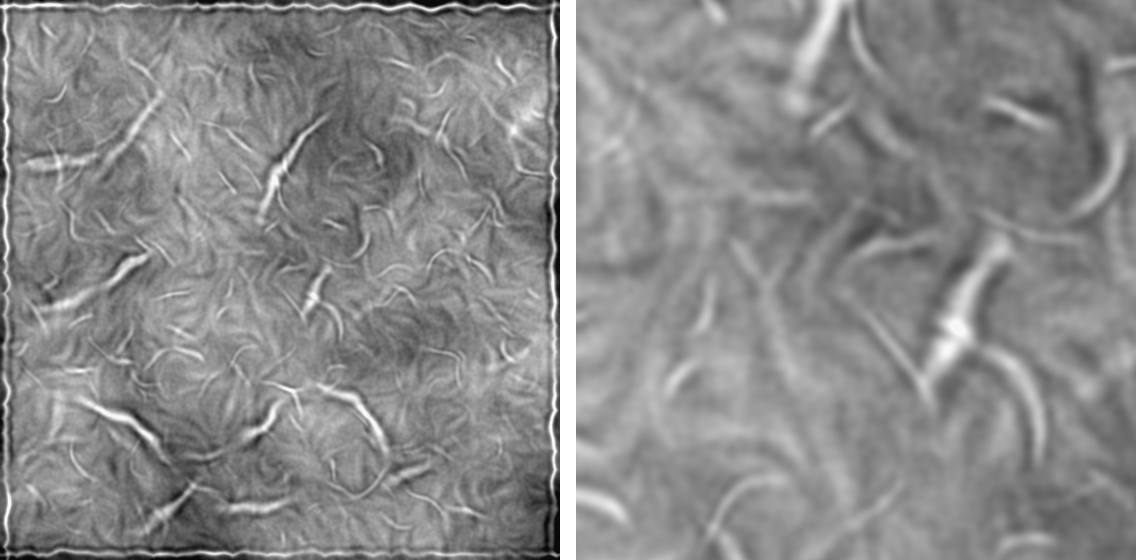
Left, the full canvas; right, a detail of the centre.
This texture is drawn by a WebGL 1 fragment shader. Its source:

```glsl
precision highp float;
// Grey embossed texture: fine flowing streaks, scattered bright curved ridges, wavy rim.
uniform vec2 u_resolution;

#define BASE_GREY 0.525
#define CLOUD_CONTRAST 0.34
#define STREAK_FREQ 62.0
#define STREAK_CONTRAST 0.44
#define STREAK_STEP 0.0036
#define GRAIN_CONTRAST 0.07
#define SMALL_RIDGES 13.0
#define LARGE_RIDGES 5.0
#define RIDGE_CONTRAST 0.45
#define RIM_INSET 0.0115
#define RIM_BRIGHT 0.36
#define RIM_DARK 0.34

vec2 hash2(vec2 p) {
  p = vec2(dot(p, vec2(127.1, 311.7)), dot(p, vec2(269.5, 183.3)));
  return fract(sin(p) * 43758.545);
}

float cornerSlope(vec2 cell, vec2 f, vec2 corner) {
  return dot(hash2(cell + corner) * 2.0 - 1.0, f - corner);
}

float gradientNoise(vec2 p) {
  vec2 i = floor(p), f = fract(p);
  vec2 u = f * f * f * (f * (f * 6.0 - 15.0) + 10.0);
  float low = mix(cornerSlope(i, f, vec2(0.0)), cornerSlope(i, f, vec2(1.0, 0.0)), u.x);
  float high = mix(cornerSlope(i, f, vec2(0.0, 1.0)), cornerSlope(i, f, vec2(1.0)), u.x);
  return mix(low, high, u.y);
}

vec2 flowDirection(vec2 p) {
  float angle = 1.9 + 4.0 * gradientNoise(p * 6.0 + 3.7) + 3.0 * gradientNoise(p * 13.0);
  return vec2(cos(angle), sin(angle));
}

// Noise averaged along the flow, which draws it out into curved streaks
float streaks(vec2 p) {
  float sum = gradientNoise(p * STREAK_FREQ);
  vec2 ahead = p, behind = p;
  for (int i = 0; i < 4; i++) {
    ahead += flowDirection(ahead) * STREAK_STEP;
    behind -= flowDirection(behind) * STREAK_STEP;
    sum += gradientNoise(ahead * STREAK_FREQ) + gradientNoise(behind * STREAK_FREQ);
  }
  return sum / 9.0;
}

// Bent stroke: bright crest, dark flanks, tapering ends
float ridge(vec2 d, float angle, float halfLength, float width, float bend) {
  float c = cos(angle), s = sin(angle);
  d = vec2(c * d.x + s * d.y, c * d.y - s * d.x);
  float x = d.x / halfLength;
  float y = d.y - bend * halfLength * (x * x - 0.3);
  float q = y / (width * sqrt(1.0 + 4.0 * bend * bend * x * x));
  float taper = 1.0 - smoothstep(0.25, 1.0, abs(x));
  return taper * exp(-0.3 * q * q) * cos(1.6 * q);
}

// One ridge per grid cell along either diagonal; rising is the share that climbs rightward
float ridgeLayer(vec2 p, float cells, float width, float rising, float seed) {
  vec2 home = floor(p * cells);
  float sum = 0.0;
  for (int j = -1; j <= 1; j++) {
    for (int i = -1; i <= 1; i++) {
      vec2 cell = home + vec2(float(i), float(j));
      vec2 place = hash2(cell + seed);
      vec2 turn = hash2(cell + seed + 17.3);
      vec2 shape = hash2(cell + seed + 41.9);
      vec2 center = (cell + 0.1 + 0.8 * place) / cells;
      float angle = mix(-0.75, 0.7, step(turn.x, rising)) + (turn.y - 0.5) * 1.1;
      float halfLength = mix(0.25, 0.75, shape.x) / cells;
      float bend = (fract(shape.x * 7.3) - 0.5) * 1.1;
      float strength = 0.1 + 0.9 * shape.y * shape.y;
      sum += strength * ridge(p - center, angle, halfLength, width, bend);
    }
  }
  return sum;
}

// One side of the frame: dark margin, uneven bright line, dark inner echo
float rimSide(float inset, float along, float seed) {
  float wave = abs(gradientNoise(vec2(along * 24.0, seed)));
  float w = inset - 0.018 * wave + 0.003;
  float crest = (w - RIM_INSET) / 0.0033;
  float echo = (w - RIM_INSET - 0.009) / 0.005;
  float glow = max(0.1, 0.7 + 2.0 * gradientNoise(vec2(along * 13.0, seed + 5.0)));
  float shade = 0.9 + 1.2 * gradientNoise(vec2(along * 10.0, seed + 9.0));
  return RIM_BRIGHT * glow * exp(-crest * crest)
       - 0.19 * shade * exp(-echo * echo)
       - RIM_DARK * shade * (1.0 - smoothstep(0.002, 0.011, w));
}

void main() {
  vec2 p = gl_FragCoord.xy / u_resolution;
  vec2 wobble = vec2(gradientNoise(p * 19.0), gradientNoise(p * 19.0 + 31.4));
  vec2 q = p + 0.018 * wobble;

  // Soft clouds and fine streaks
  float clouds = gradientNoise(p * 3.7 + 8.2) + 0.6 * gradientNoise(p * 8.0 + 2.6);
  float grey = BASE_GREY + CLOUD_CONTRAST * clouds;
  grey += 0.10 * gradientNoise(p * 20.0 + 5.1);
  grey += STREAK_CONTRAST * streaks(p);
  grey += GRAIN_CONTRAST * gradientNoise(p * 125.0);

  // Long ridges, short ridges and broad bands, faded out towards the rim
  vec2 nearest = min(p, 1.0 - p);
  float inside = smoothstep(0.012, 0.05, min(nearest.x, nearest.y));
  float ridges = ridgeLayer(q, LARGE_RIDGES, 0.0085, 0.55, 3.0)
               + 0.6 * ridgeLayer(q, SMALL_RIDGES, 0.0052, 0.3, 9.0)
               + 0.45 * ridgeLayer(q + 0.04, SMALL_RIDGES, 0.0045, 0.4, 23.0)
               + 0.5 * ridgeLayer(q, 2.6, 0.022, 0.7, 57.0);
  grey += RIDGE_CONTRAST * inside * ridges;

  // Wavy rim on all four sides
  grey += rimSide(p.x, p.y, 1.5) + rimSide(1.0 - p.x, p.y, 2.5);
  grey += rimSide(p.y, p.x, 3.5) + rimSide(1.0 - p.y, p.x, 4.5);

  gl_FragColor = vec4(vec3(clamp(grey, 0.04, 0.97)), 1.0);
}
```
